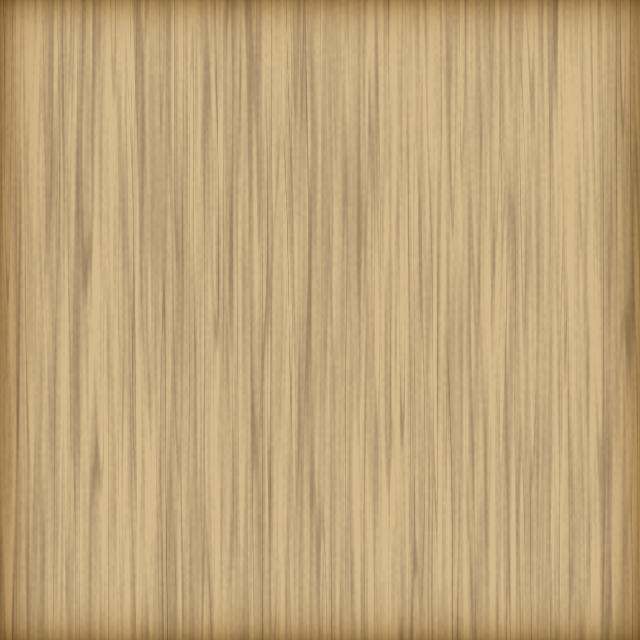
Reproduce this texture procedurally as a three.js fragment shader.

```glsl
// Pale straight-grained wood veneer with a darkened, burnt-looking border.
// Stretched value noise at several widths gives the bands and fibres, and its
// contour lines give long thin pores that lean, meet and part.

#define LIGHT_WOOD vec3(0.840, 0.730, 0.556)
#define DARK_WOOD vec3(0.600, 0.497, 0.366)
#define EDGE_TINT vec3(0.760, 0.700, 0.565)
#define BAND_SCALE vec2(30.0, 0.8)
#define STREAK_SCALE vec2(100.0, 2.2)
#define FIBRE_SCALE vec2(165.0, 4.0)
#define HAIR_SCALE vec2(245.0, 7.0)
#define SPECK_SCALE vec2(250.0, 150.0)
#define WANDER 0.005
#define LEAN 0.012
#define GRAIN_CONTRAST 1.2
#define EDGE_WIDTH 0.023

varying vec2 vUv;

// Sine-free hash of a lattice point, 0 to 1
float hash(vec2 p) {
  vec3 q = fract(vec3(p.xyx) * 0.1031);
  q += dot(q, q.yzx + 33.33);
  return fract((q.x + q.y) * q.z);
}

float valueNoise(vec2 p) {
  vec2 cell = floor(p);
  vec2 f = fract(p);
  f = f * f * (3.0 - 2.0 * f);
  float low = mix(hash(cell), hash(cell + vec2(1.0, 0.0)), f.x);
  float high = mix(hash(cell + vec2(0.0, 1.0)), hash(cell + vec2(1.0, 1.0)), f.x);
  return mix(low, high, f.y);
}

// One layer of upright grain, centred on zero; columns start at varied heights
float grain(vec2 uv, vec2 scale, float lean, float seed) {
  float bend = valueNoise(uv * vec2(14.0, 3.0) + seed) - 0.5;
  float x = (uv.x + lean * uv.y + WANDER * bend) * scale.x + seed;
  float stagger = 3.0 * valueNoise(vec2(x * 0.37, seed));
  return valueNoise(vec2(x, uv.y * scale.y + stagger + seed)) - 0.5;
}

// Thin dark lines along the zero contours of a grain layer, fading in and out
float poreLines(vec2 uv) {
  float contour = abs(grain(uv, 0.8 * FIBRE_SCALE, 0.3 * LEAN, 163.0));
  float strength = grain(uv, STREAK_SCALE, 0.0, 211.0) + 0.5;
  return (1.0 - smoothstep(0.02, 0.17, contour)) * strength;
}

// Shade of the wood: 0 is light, 1 is dark
float woodShade(vec2 uv) {
  float band = grain(uv, BAND_SCALE, 0.0, 11.0);
  float streak = grain(uv, STREAK_SCALE, LEAN, 37.0);
  float fibre = grain(uv, FIBRE_SCALE, -LEAN, 71.0);
  float hair = grain(uv, HAIR_SCALE, 0.4 * LEAN, 113.0);
  float speck = valueNoise(uv * SPECK_SCALE) - 0.5;
  float detail = 0.17 * band + 0.25 * streak + 0.37 * fibre + 0.40 * hair;
  detail += 0.45 * (poreLines(uv) - 0.18) + 0.13 * speck;
  return clamp(0.30 + GRAIN_CONTRAST * detail, 0.0, 1.0);
}

// Border darkness, adding up in the corners
float edgeShade(vec2 uv) {
  vec2 inset = min(uv, 1.0 - uv);
  vec2 fall = exp(-inset / EDGE_WIDTH);
  return fall.x + fall.y;
}

void main() {
  vec3 wood = mix(LIGHT_WOOD, DARK_WOOD, woodShade(vUv));
  wood *= pow(EDGE_TINT, vec3(edgeShade(vUv)));
  gl_FragColor = vec4(wood, 1.0);
}
```
